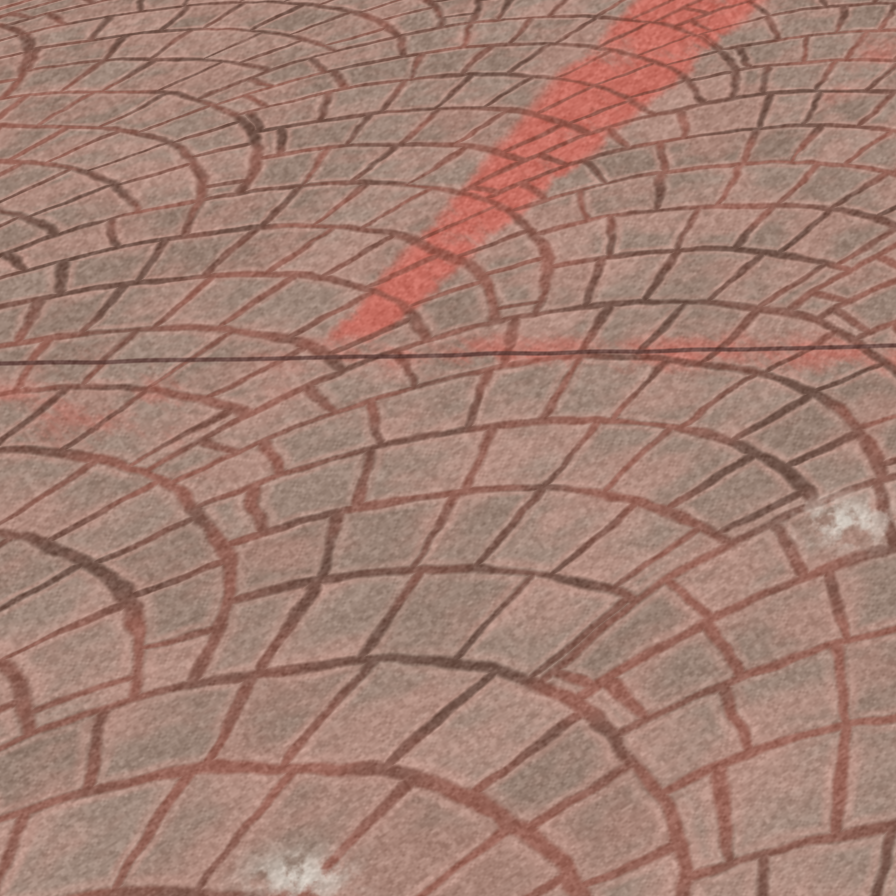
Write a Shadertoy shader that draws this texture.

```glsl
// Stamped concrete paving seen in perspective: overlapping fans of curved brick
// rows, laid out in ground coordinates where each fan is a stack of arcs.
// Grain, faded red paint, a straight saw cut and pale stains go on top.

const float R = 0.76;      // fan radius, with columns one unit apart
const float ROW = 0.2;     // five rows to a fan
const float BRICK = 0.185; // brick length along an arc

float hash(vec2 p) {
    return fract(sin(dot(p, vec2(127.1, 311.7))) * 43758.5453);
}

float noise(vec2 p) {
    vec2 i = floor(p), f = fract(p);
    f = f * f * (3.0 - 2.0 * f);
    return mix(mix(hash(i), hash(i + vec2(1, 0)), f.x),
               mix(hash(i + vec2(0, 1)), hash(i + vec2(1, 1)), f.x), f.y);
}

float fbm(vec2 p) {
    float sum = 0.0, amp = 0.5;
    for (int i = 0; i < 4; i++) {
        sum += amp * noise(p);
        p = p * 2.03 + 17.3;
        amp *= 0.5;
    }
    return sum;
}

// Column and top height of the lowest fan in a column that covers p
vec2 fanAt(vec2 p, float column) {
    float x = p.x - column, shift = 0.5 * mod(column, 2.0);
    float arc = sqrt(max(R * R - x * x, 0.0));
    return vec2(column, shift + ceil(p.y - shift + R - arc));
}

// x: distance to the nearest groove, y: random value of the brick
vec2 paving(vec2 p) {
    float column = floor(p.x);
    vec2 fan = fanAt(p, column), other = fanAt(p, column + 1.0);
    if (p.x - fan.x > R || (other.y < fan.y && other.x - p.x <= R)) {
        vec2 swap = fan;
        fan = other;
        other = swap;
    }

    // Curved rows, cut off by the neighbouring fan in front
    vec2 q = p - fan + vec2(0, R);
    float row = floor((sqrt(max(R * R - q.x * q.x, 0.0)) - q.y) / ROW);
    vec2 upper = q + vec2(0, row * ROW);
    float d = min(R - length(upper), length(upper + vec2(0, ROW)) - R);
    if (other.y - 1.0 < fan.y)
        d = min(d, length(p - other + vec2(0, 1.0 + R)) - R);

    // Radial joints, staggered from row to row
    vec2 rowId = vec2(fan.x * 7.0 + row, fan.y * 13.0 - row);
    float along = atan(upper.x, upper.y) * R / BRICK + hash(rowId);
    float joint = floor(along + 0.5);
    float offset = along - joint - 0.3 * (hash(rowId + joint * 3.7) - 0.5);
    d = min(d, abs(offset) * BRICK);
    return vec2(max(d, 0.0), hash(rowId * 1.7 + joint + step(0.0, offset)));
}

// Red paint: a diagonal stripe, a band along the saw cut and loose patches
float paintMask(vec2 s) {
    float worn = fbm(s * vec2(16, 34) + 4.0);
    float fine = fbm(mat2(0.8, 0.6, -0.6, 0.8) * s * vec2(50, 120));
    float halfWidth = mix(0.035, 0.075, smoothstep(0.6, 1.0, s.y));
    float side = s.x - 0.395 - 1.02 * (s.y - 0.622);
    float stripe = 1.0 - smoothstep(-0.02, 0.025, abs(side) - halfWidth);
    stripe *= smoothstep(0.58, 0.64, s.y);
    float band = exp(-pow((s.y - 0.605) / 0.032, 2.0)) * smoothstep(0.15, 0.45, s.x);
    float blush = exp(-dot((s - vec2(0.1, 0.54)) * vec2(4, 11), (s - vec2(0.1, 0.54)) * vec2(4, 11)));
    float corner = exp(-pow((s.x - s.y - 0.04) / 0.05, 2.0)) * smoothstep(0.8, 0.92, s.y);
    float cover = max(max(stripe * 1.1, band * 0.8), max(blush * 0.6, corner * 0.65));
    return cover * smoothstep(0.68, 1.1, cover * 0.55 + worn * 0.7 + fine * 0.35);
}

void mainImage(out vec4 fragColor, in vec2 fragCoord) {
    vec2 s = fragCoord / iResolution.xy;

    // Perspective from the canvas to the ground
    float depth = 1.0 / (1.781 - s.y);
    vec2 p;
    p.y = (depth - 0.659) / 0.2373;
    p.x = (s.x * depth - 0.283 - 0.39 * p.y) / 0.46;
    float blur = 3.0 * depth * depth / iResolution.y;
    p += 0.024 * (vec2(noise(p * 6.0), noise(p * 6.0 + 40.0)) - 0.5);
    p += 0.008 * (vec2(noise(p * 30.0), noise(p * 30.0 + 9.0)) - 0.5);
    vec2 brick = paving(p);

    // Brick faces with blotches, fine grain and rubbed pink rims
    float blotch = fbm(p * 9.0);
    vec2 g = mat2(0.85, -0.53, 0.53, 0.85) * s;
    float grain = noise(g * vec2(150, 240)) + noise(g * vec2(290, 390)) - 1.0;
    vec3 color = mix(vec3(0.60, 0.51, 0.46), vec3(0.68, 0.54, 0.49), smoothstep(0.3, 0.68, blotch));
    color += 0.045 * (brick.y - 0.5);
    float rim = smoothstep(0.006, 0.016, brick.x) * (1.0 - smoothstep(0.016, 0.034, brick.x));
    color = mix(color, vec3(0.75, 0.59, 0.54), rim * (0.25 + 0.55 * noise(p * 14.0)));
    float paint = paintMask(s);
    color = mix(color, vec3(0.79, 0.43, 0.38), 0.85 * paint);

    // Grooves, from dark brown to dusty red
    float width = 0.007 + 0.007 * noise(p * 8.0 + 3.0);
    float groove = 1.0 - smoothstep(width - 0.004 - blur, width + 0.003 + blur, brick.x);
    vec3 grout = mix(vec3(0.41, 0.30, 0.26), vec3(0.59, 0.38, 0.33), smoothstep(0.25, 0.7, fbm(p * 5.0 + 8.0)));
    grout = mix(grout, vec3(0.62, 0.33, 0.28), 0.5 * paint);
    color = mix(color, grout, groove * 0.88);

    // Saw cut
    float cut = abs(s.y - 0.594 - 0.02 * s.x + 0.002 * (noise(s * 18.0) - 0.5));
    color = mix(color, vec3(0.37, 0.25, 0.23), 0.85 * (1.0 - smoothstep(0.001, 0.0025 + 1.0 / iResolution.y, cut)));

    // Pale stains
    for (float i = 0.0; i < 2.0; i++) {
        vec2 e = (s - mix(vec2(0.335, 0.02), vec2(0.945, 0.418), i)) * vec2(18, 36);
        float stain = exp(-dot(e, e)) * smoothstep(0.3, 0.6, fbm(s * 55.0));
        color = mix(color, vec3(0.83, 0.79, 0.75), stain);
    }

    fragColor = vec4(color + 0.085 * grain, 1.0);
}
```
